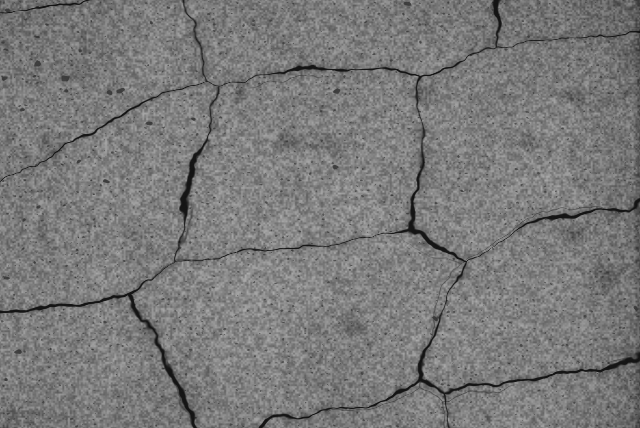
Give the GLSL for this texture, as a WebGL 1 fragment shader.

```glsl
precision highp float;
uniform vec2 u_resolution;

const float CONCRETE = 0.528;
const float CRACK_SHADE = 0.065;
const float PIT_SHADE = 0.20;
const float GRAIN = 0.20;
const float COARSE_GRAIN = 0.11;
const float MOTTLE = 0.075;
const vec2 SLAB_SIZE = vec2(0.62, 0.40);
const vec2 SLAB_ORIGIN = vec2(0.45, 0.235);
const float SLAB_SLOPE = 0.22;
const float SLAB_JITTER = 0.45;
const float SLAB_SCALE = 0.45;
const float THIN_CRACK = 0.0009;
const float WIDE_CRACK = 0.0042;

vec2 hash2(vec2 p) {
  vec3 q = fract(p.xyx * vec3(0.1031, 0.1030, 0.0973));
  q += dot(q, q.yzx + 33.33);
  return fract((q.xx + q.yz) * q.zy);
}

float noise(vec2 p) {
  vec2 i = floor(p), f = fract(p);
  f = f * f * (3.0 - 2.0 * f);
  float low = mix(hash2(i).x, hash2(i + vec2(1.0, 0.0)).x, f.x);
  float high = mix(hash2(i + vec2(0.0, 1.0)).x, hash2(i + 1.0).x, f.x);
  return mix(low, high, f.y);
}

float fbm(vec2 p) {
  float sum = 0.0, weight = 0.5;
  for (int i = 0; i < 4; i++) {
    sum += weight * noise(p);
    p = p * 2.1 + 17.3;
    weight *= 0.5;
  }
  return sum / 0.9375;
}

// Jagged displacement that bends the slab borders
vec2 warp(vec2 p) {
  vec2 shift = vec2(0.0);
  float size = 0.05, scale = 5.0;
  for (int i = 0; i < 4; i++) {
    shift += size * (vec2(noise(p * scale), noise(p * scale + 41.7)) - 0.5);
    size *= 0.46;
    scale *= 2.6;
  }
  return shift;
}

vec2 slabCentre(vec2 cell) {
  return cell + 0.5 + SLAB_JITTER * (hash2(cell + 23.0) - 0.5);
}

// Distance to the nearest border between slabs
float slabEdge(vec2 p) {
  vec2 q = (vec2(p.x, p.y - SLAB_SLOPE * p.x) - SLAB_ORIGIN) / SLAB_SIZE;
  vec2 home = floor(q), nearest = vec2(0.0);
  float best = 9.0;
  for (int j = -1; j <= 1; j++) {
    for (int i = -1; i <= 1; i++) {
      vec2 toCentre = slabCentre(home + vec2(float(i), float(j))) - q;
      float d = dot(toCentre, toCentre);
      if (d < best) { best = d; nearest = toCentre; }
    }
  }
  float edge = 9.0;
  for (int j = -2; j <= 2; j++) {
    for (int i = -2; i <= 2; i++) {
      vec2 toCentre = slabCentre(home + vec2(float(i), float(j))) - q;
      vec2 gap = toCentre - nearest;
      if (dot(gap, gap) > 0.0001)
        edge = min(edge, dot(0.5 * (toCentre + nearest), normalize(gap)));
    }
  }
  return edge * SLAB_SCALE;
}

// Scattered holes, at most one per grid cell
float pits(vec2 p, float scale, float chance, float aa) {
  vec2 q = p * scale, cell = floor(q);
  vec2 pick = hash2(cell + 7.0);
  vec2 offset = fract(q) - 0.3 - 0.4 * hash2(cell + 91.0);
  offset += 0.22 * (vec2(noise(q * 3.0), noise(q * 3.0 + 9.0)) - 0.5);
  float radius = mix(0.07, 0.24, pick.y * pick.y);
  float blur = aa * scale;
  float hole = 1.0 - smoothstep(radius - blur, radius + blur, length(offset * vec2(1.0, 1.35)));
  return hole * step(pick.x, chance);
}

float line(float d, float halfWidth, float aa) {
  return 1.0 - smoothstep(halfWidth - aa, halfWidth + aa, d);
}

void main() {
  vec2 p = gl_FragCoord.xy / u_resolution.y;
  vec2 uv = gl_FragCoord.xy / u_resolution;
  float aa = 0.8 / u_resolution.y;

  // Concrete: broad stains, sandy grain and darker margins
  float shade = CONCRETE + MOTTLE * (fbm(p * 5.0) - 0.5);
  shade += GRAIN * (noise(p * 230.0) - 0.5);
  shade += COARSE_GRAIN * (noise(p * 105.0 + 5.0) - 0.5);
  vec2 fromCentre = uv - vec2(0.52, 0.45);
  shade -= 0.15 * dot(fromCentre, fromCentre);
  shade -= 0.05 * smoothstep(0.86, 1.0, uv.x) + 0.10 * smoothstep(0.988, 1.0, uv.x);
  shade -= 0.10 * smoothstep(0.68, 0.85, fbm(p * 9.0 + 30.0));

  // Pits: fine everywhere, large ones mostly on the left
  float largeChance = mix(0.20, 0.015, smoothstep(0.0, 0.28, uv.x));
  float holes = max(0.7 * pits(p, 75.0, 0.28, aa), 0.85 * pits(p + 3.0, 30.0, largeChance, aa));
  shade = mix(shade, PIT_SHADE, holes);

  // Main cracks, with worn and shaded rims
  vec2 bent = p + warp(p);
  float edge = slabEdge(bent);
  float opening = smoothstep(0.25, 0.85, noise(p * 7.0 + 60.0));
  float width = mix(THIN_CRACK, WIDE_CRACK, opening) * mix(0.6, 1.3, noise(p * 55.0));
  shade -= 0.07 * exp(-edge / 0.007) * (0.4 + opening);
  float crumbs = smoothstep(0.56, 0.72, noise(p * 65.0 + 12.0)) * exp(-edge / 0.008);
  shade = mix(shade, 0.27, 0.55 * crumbs);

  // Hairline strands that part from the main cracks
  float strand = slabEdge(bent + 0.055 * (vec2(noise(p * 6.0 + 80.0), noise(p * 6.0 + 130.0)) - 0.4));
  float present = smoothstep(0.48, 0.62, noise(p * 4.5 + 19.0));
  shade = mix(shade, 0.22, 0.75 * present * line(strand, THIN_CRACK, aa));
  shade = mix(shade, CRACK_SHADE, 0.95 * line(edge, width, aa));

  gl_FragColor = vec4(vec3(clamp(shade, 0.0, 1.0)), 1.0);
}
```
